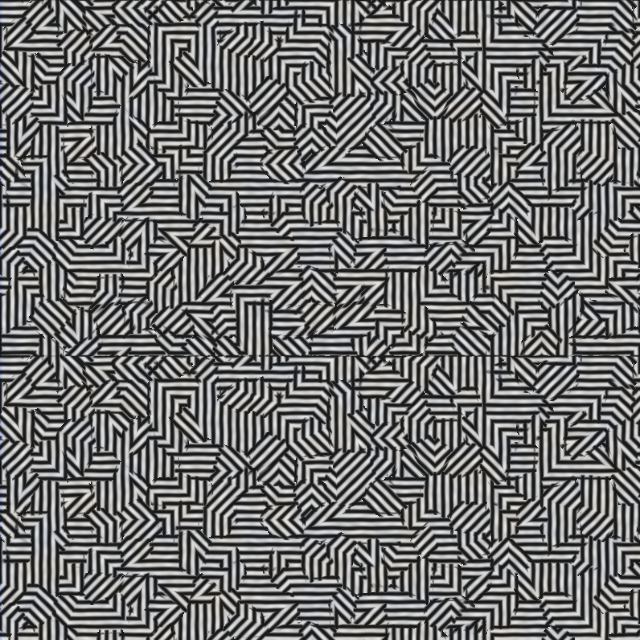
Reproduce this pattern procedurally as a three.js fragment shader.

```glsl
// Labyrinth of fine grey strokes on near-black: short bundles and mitred bends.
// Scattered seeds own octagonal patches, each filled with one stripe chevron;
// the tile spans the full width and repeats 1.8 times downward with a hard cut.

varying vec2 vUv;

const float TAU = 6.2831853;
const float TILE_HEIGHT = 0.556;
const float STRIPES = 78.0;    // stripe pitches across the canvas
const float PATCH = 3.7;       // patch spacing in pitches

vec2 hash2(vec2 p) {
  vec3 q = fract(p.xyx * vec3(0.1031, 0.1030, 0.0973));
  q += dot(q, q.yzx + 33.33);
  return fract((q.xx + q.yz) * q.zy);
}

float gradientDot(vec2 corner, vec2 offset) {
  float angle = TAU * hash2(corner + 57.0).x;
  return dot(vec2(cos(angle), sin(angle)), offset);
}

float gradientNoise(vec2 p) {
  vec2 i = floor(p), f = fract(p);
  vec2 u = f * f * f * (f * (f * 6.0 - 15.0) + 10.0);
  vec2 e = vec2(1.0, 0.0);
  return mix(
    mix(gradientDot(i, f), gradientDot(i + e, f - e), u.x),
    mix(gradientDot(i + e.yx, f - e.yx), gradientDot(i + e.xx, f - e.xx), u.x),
    u.y);
}

float octagonDistance(vec2 p) {
  p = abs(p);
  return max(max(p.x, p.y), (p.x + p.y) * 0.7071);
}

vec2 seedOf(vec2 cell) {
  return (cell + 0.1 + 0.8 * hash2(cell)) * PATCH;
}

vec2 compass(float eighth) {
  return vec2(cos(eighth * TAU / 8.0), sin(eighth * TAU / 8.0));
}

// Stripes following a chevron; most start upright or level, some diagonal.
float chevronStripes(vec2 p, vec2 cell) {
  vec2 pick = hash2(cell + 191.0);
  float heading = floor(pick.x * 4.0) * 2.0 + step(0.8, fract(pick.x * 4.0));
  float bend = floor(pick.y * 4.0);
  vec2 q = p - floor(seedOf(cell) + 0.5);
  float level = max(dot(q, compass(heading)), dot(q, compass(heading + bend)));
  float fromCentre = abs(fract(level) - 0.5) * 2.0;
  return 1.0 - smoothstep(0.14, 0.88, fromCentre);
}

// Nearest patch wins; at its border only lines shared by both patches survive.
float labyrinth(vec2 p) {
  vec2 home = floor(p / PATCH);
  vec2 first = home, second = home;
  float d1 = 1e3, d2 = 1e3;
  for (int y = -1; y <= 1; y++) {
    for (int x = -1; x <= 1; x++) {
      vec2 cell = home + vec2(float(x), float(y));
      float d = octagonDistance(p - seedOf(cell));
      if (d < d1) {
        d2 = d1; second = first;
        d1 = d;  first = cell;
      } else if (d < d2) {
        d2 = d;  second = cell;
      }
    }
  }
  float own = chevronStripes(p, first);
  float shared = min(own, chevronStripes(p, second));
  return mix(shared, own, smoothstep(0.1, 0.65, d2 - d1));
}

void main() {
  float down = mod(1.0 - vUv.y, TILE_HEIGHT);
  vec2 p = vec2(vUv.x, down) * STRIPES;

  // Slight wobble of the strokes
  vec2 wobble = vec2(gradientNoise(p * 0.45), gradientNoise(p * 0.45 + 40.0));
  float line = labyrinth(p + 0.08 * wobble);

  // Broken dark ticks along the tile cut
  float edge = min(down, TILE_HEIGHT - down) * STRIPES;
  float tick = smoothstep(-0.1, 0.15, gradientNoise(vec2(p.x * 1.6, 3.5)));
  line *= mix(0.2 + 0.6 * tick, 1.0, smoothstep(0.02, 0.22, edge));

  // Uneven stroke brightness and ground
  float wear = gradientNoise(p * 0.9 + 90.0);
  float ground = 0.1 + 0.03 * gradientNoise(p * 0.9 + 20.0);
  vec3 color = vec3(mix(ground, 0.83 + 0.12 * wear, line));

  // Faint warm and cool stains, bluer on the left edge
  float stain = gradientNoise(p * 0.25 + 130.0);
  color += vec3(0.025, 0.004, -0.03) * stain * (0.3 + line);
  float leftEdge = 1.0 - smoothstep(0.001, 0.005, vUv.x);
  color *= mix(vec3(1.0), vec3(0.85, 0.9, 1.08), leftEdge);

  gl_FragColor = vec4(color, 1.0);
}
```
